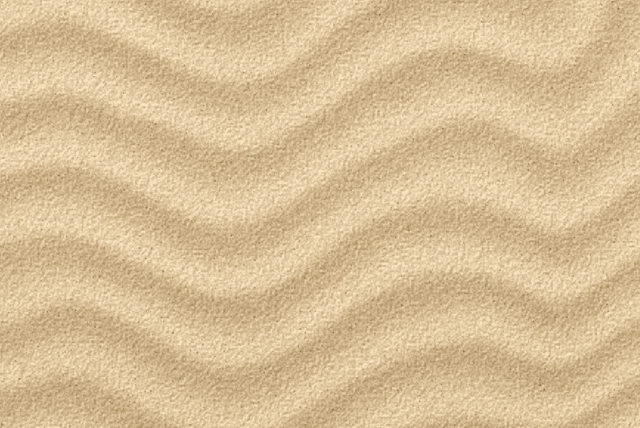
This texture is drawn by a Shadertoy shader. Its source:

```glsl
// Wind-rippled beach sand: soft meandering ridges covered in fine grain.

#define SHADE_COLOR vec3(0.73, 0.62, 0.45)
#define LIGHT_COLOR vec3(0.93, 0.84, 0.69)
#define RIPPLE_SPACING 0.17
#define RIPPLE_BASE 0.34
#define RIPPLE_CONTRAST 0.51
#define RELIEF_SCALE 175.0
#define RELIEF_STRENGTH 0.62
#define GRAIN_SCALE 290.0
#define GRAIN_STRENGTH 0.62
#define SPECK_SCALE 75.0
#define SPECK_SHARE 0.22
#define SPECK_DARKNESS 0.85

float hash(vec2 p) {
    vec3 q = fract(vec3(p.xyx) * 0.1031);
    q += dot(q, q.yzx + 33.33);
    return fract((q.x + q.y) * q.z);
}

float noise(vec2 p) {
    vec2 cell = floor(p), f = fract(p);
    f = f * f * (3.0 - 2.0 * f);
    float low = mix(hash(cell), hash(cell + vec2(1, 0)), f.x);
    float high = mix(hash(cell + vec2(0, 1)), hash(cell + vec2(1, 1)), f.x);
    return mix(low, high, f.y);
}

float bell(float x, float center, float width) {
    float d = (x - center) / width;
    return exp(-d * d);
}

// Depth of one ripple trough below the top edge, as it winds across.
float troughLine(float x) {
    return 0.61 - 0.12 * x
         + 0.18 * bell(x, 0.57, 0.26)
         + 0.10 * bell(x, 1.32, 0.15)
         - 0.03 * bell(x, 0.15, 0.13);
}

// Ridge light: slow brightening slope, then a quick fall into shadow.
float rippleLight(vec2 p) {
    float depth = 1.0 - p.y;
    float fan = 0.5 * (depth - 0.55) * (depth - 0.55) * smoothstep(1.1, 1.5, p.x);
    float wander = 0.035 * (noise(p * 4.5 + 7.0) - 0.5)
                 + 0.012 * (noise(p * 14.0) - 0.5);
    float t = fract((depth + fan + wander - troughLine(p.x)) / RIPPLE_SPACING);
    float light = smoothstep(0.02, 0.62, t) * (1.0 - smoothstep(0.68, 0.98, t));
    float strength = 0.8 + 0.4 * noise(p * 3.0 + 21.0);
    return 0.54 + (light - 0.54) * strength;
}

// Small bumps lit from the upper left, mixed with finer grain.
float grainLight(vec2 p) {
    vec2 q = p * RELIEF_SCALE;
    float relief = noise(q) - noise(q + vec2(-0.5, 0.6));
    float fine = noise(p * GRAIN_SCALE + 53.0) - 0.5;
    return RELIEF_STRENGTH * relief + GRAIN_STRENGTH * fine;
}

// Scattered dark mineral grains, one candidate per cell.
float specks(vec2 p) {
    vec2 q = p * SPECK_SCALE, cell = floor(q);
    float edge = 0.6 * SPECK_SCALE / iResolution.y;
    float seed = hash(cell + 91.0);
    vec2 center = 0.25 + 0.5 * vec2(hash(cell + 17.0), hash(cell + 43.0));
    float radius = mix(0.08, 0.18, hash(cell + 67.0));
    float disc = 1.0 - smoothstep(radius - edge, radius + edge, length(fract(q) - center));
    return disc * step(seed, SPECK_SHARE) * mix(0.3, 1.0, hash(cell + 29.0));
}

void mainImage(out vec4 fragColor, in vec2 fragCoord) {
    vec2 p = fragCoord / iResolution.y;

    float tone = RIPPLE_BASE + RIPPLE_CONTRAST * rippleLight(p);
    tone += 0.10 * (smoothstep(0.0, 0.6, p.y) - 0.7);
    tone += grainLight(p);
    tone -= SPECK_DARKNESS * specks(p);

    vec3 color = mix(SHADE_COLOR, LIGHT_COLOR, clamp(tone, -1.2, 1.25));
    fragColor = vec4(color, 1.0);
}
```
